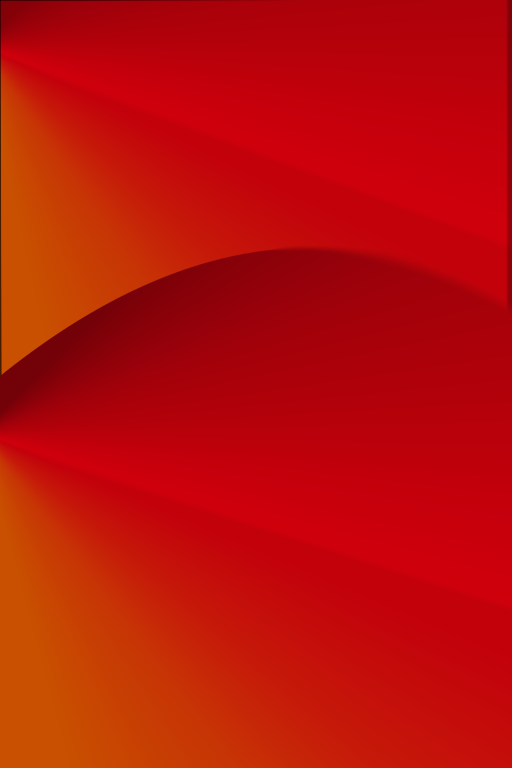
This background is drawn by a Shadertoy shader. Its source:

```glsl
// Linear 0..1 progress of x between two stops (either direction)
float ramp(float from, float to, float x) {
    return clamp((x - from) / (to - from), 0.0, 1.0);
}

// Conical gradient: degrees are measured from the bright ridge, positive upwards
vec3 coneColor(vec2 p, vec2 center, float ridgeAngle, vec3 deepShadow) {
    vec2 d = p - center;
    float angle = degrees(atan(d.y, d.x)) - ridgeAngle;
    vec3 color = vec3(0.805, 0.0, 0.047);

    // Shadow side
    color = mix(color, vec3(0.77, 0.0, 0.045), ramp(2.0, 10.0, angle));
    color = mix(color, vec3(0.70, 0.005, 0.04), ramp(10.0, 22.0, angle));
    color = mix(color, vec3(0.63, 0.005, 0.04), ramp(22.0, 37.0, angle));
    color = mix(color, deepShadow, ramp(37.0, 64.0, angle));

    // Warm side: the ridge keeps a near constant width, so it sharpens outwards
    float ridgeWidth = min(5.0, degrees(0.010 / length(d)));
    color = mix(color, vec3(0.763, 0.005, 0.043), smoothstep(0.0, -ridgeWidth, angle));
    color = mix(color, vec3(0.775, 0.10, 0.035), ramp(-5.0, -22.0, angle));
    color = mix(color, vec3(0.78, 0.20, 0.02), ramp(-22.0, -34.0, angle));
    return mix(color, vec3(0.785, 0.312, 0.0), ramp(-34.0, -57.0, angle));
}

void mainImage(out vec4 fragColor, in vec2 fragCoord) {
    // Height is 1, width is 2/3
    vec2 p = fragCoord / iResolution.xy * vec2(2.0 / 3.0, 1.0);
    float pixel = 1.0 / iResolution.y;

    // Back sheet
    vec3 back = coneColor(p, vec2(-0.026, 0.941), -20.5, vec3(0.52, 0.005, 0.03));

    // Dark rims of the back sheet: right, left and top
    back *= 1.0 - 0.28 * smoothstep(0.658, 0.663, p.x);
    float leftRim = mix(0.002, 0.0008, ramp(0.51, 1.0, p.y));
    back *= 1.0 - 0.65 * (1.0 - smoothstep(leftRim - pixel * 0.5, leftRim + pixel * 0.5, p.x));
    float topRim = smoothstep(0.9978, 0.9998, p.y);
    back *= 1.0 - 0.55 * topRim * (1.0 - ramp(0.10, 0.40, p.x));

    // Front sheet below an arch, crisp on the left and blurred on the right
    vec3 front = coneColor(p, vec2(-0.026, 0.436), -17.9, vec3(0.45, 0.005, 0.03));
    float arch = 0.677 - 0.1667 * pow(abs(p.x - 0.397) / 0.397, 1.92);
    float blur = 0.005 * smoothstep(0.34, 0.38, p.x) + 0.007 * smoothstep(0.40, 0.52, p.x);
    blur = max(pixel * 0.8, blur);
    float cover = 1.0 - smoothstep(-blur, blur, p.y - arch);

    fragColor = vec4(mix(back, front, cover), 1.0);
}
```
